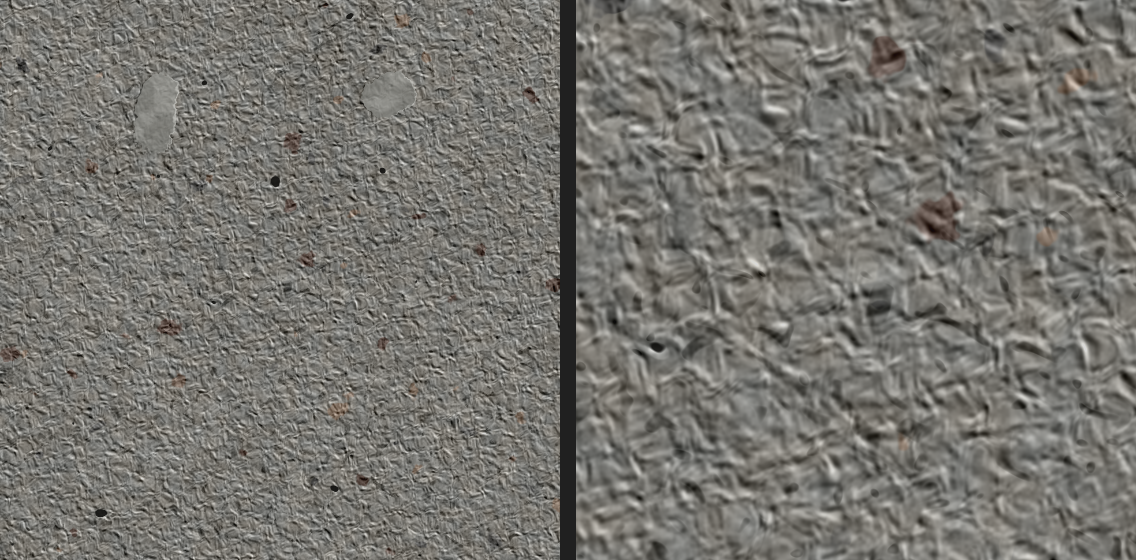
Left: the whole. Right: its middle third, enlarged.
This texture is drawn by a Shadertoy shader. Its source:

```glsl
// Weathered concrete: fine side-lit sand relief over warm grey cement,
// with scattered brown, pale and dark stones, small round air pits and
// two large smooth pebbles. Relief is a directional slope of warped noise.

#define CEMENT      vec3(0.474, 0.468, 0.447)
#define RUST        vec3(0.30, 0.22, 0.19)
#define OCHRE       vec3(0.50, 0.41, 0.34)
#define PALE        vec3(0.60, 0.59, 0.56)
#define SLATE       vec3(0.27, 0.27, 0.27)
#define PEBBLE      vec3(0.53, 0.53, 0.51)
#define GRAIN_FREQ  142.0
#define RELIEF      0.41
#define CREVICE     0.15
#define LIGHT_DIR   vec2(0.50, 0.86)

float hash(vec2 p) {
    return fract(sin(dot(p, vec2(127.1, 311.7))) * 43758.5453);
}

float noise(vec2 p) {
    vec2 i = floor(p), f = fract(p);
    f = f * f * (3.0 - 2.0 * f);
    return mix(mix(hash(i), hash(i + vec2(1, 0)), f.x),
               mix(hash(i + vec2(0, 1)), hash(i + vec2(1, 1)), f.x), f.y);
}

vec2 turn(vec2 p, float angle) {
    float c = cos(angle), s = sin(angle);
    return vec2(c * p.x - s * p.y, s * p.x + c * p.y);
}

// Bends grain outlines so that they do not follow the noise lattice
vec2 warp(vec2 q) {
    return q + 1.5 * (vec2(noise(q * 0.45 + 7.0), noise(q * 0.45 + 31.0)) - 0.5);
}

// Height of the sandy surface
float height(vec2 p) {
    vec2 q = warp(turn(p, 0.55) * GRAIN_FREQ);
    return noise(q) + 0.5 * noise(turn(q, 0.9) * 2.0 + 17.0) + 0.3 * noise(q * 0.5 + 41.0);
}

// Nearest scattered stone: x = signed distance in canvas units, y = random id
vec2 stones(vec2 p, float cells, float share, vec2 radii, float stretch) {
    vec2 q = p * cells, best = vec2(1.0, 0.0);
    for (int j = -1; j <= 1; j++)
    for (int i = -1; i <= 1; i++) {
        vec2 cell = floor(q) + vec2(i, j);
        if (hash(cell + cells) > share) continue;
        vec2 jitter = vec2(hash(cell + 3.7), hash(cell + 8.3));
        vec2 d = turn(q - cell - jitter, 6.283 * hash(cell + 5.1)) / cells;
        d.y *= 1.0 + stretch * hash(cell + 9.9);
        float size = hash(cell + 2.2);
        float dist = length(d) - mix(radii.x, radii.y, size * size);
        if (dist < best.x) best = vec2(dist, hash(cell + 6.6));
    }
    return best;
}

// Two large pebbles side by side, the second one rounder
float pebbles(vec2 p) {
    float best = 1.0;
    for (int i = 0; i < 2; i++) {
        float k = float(i);
        vec2 d = turn(p - vec2(0.28 + 0.415 * k, 0.80 + 0.03 * k), 0.12 - 0.5 * k);
        vec2 size = mix(vec2(0.036, 0.073), vec2(0.047, 0.036), k);
        float dist = (pow(dot(pow(abs(d / size), vec2(2.6)), vec2(1.0)), 0.385) - 1.0) * size.x;
        best = min(best, dist);
    }
    return best;
}

float cover(float dist, float blur) {
    return 1.0 - smoothstep(-blur, blur, dist);
}

void mainImage(out vec4 fragColor, in vec2 fragCoord) {
    vec2 p = fragCoord / iResolution.y;
    float edge = max(0.0012, 0.8 / iResolution.y);
    float ragged = (noise(p * 95.0) - 0.5) * 0.012 + (noise(p * 230.0) - 0.5) * 0.006;

    // Cement with broad, faint mottling
    vec3 color = CEMENT + 0.03 * (noise(p * 7.0) - 0.5) + 0.05 * (noise(p * 34.0) - 0.5);
    color += vec3(0.02, 0.0, -0.02) * (noise(p * 48.0 + 70.0) - 0.5);

    // Pale, brown and dark stones with ragged outlines
    vec2 pale = stones(p, 15.0, 0.42, vec2(0.004, 0.018), 0.8);
    color = mix(color, PALE, 0.50 * cover(pale.x + ragged, edge * 2.0));
    vec2 brown = stones(p + 0.31, 12.0, 0.34, vec2(0.004, 0.020), 0.7);
    color = mix(color, mix(RUST, OCHRE, smoothstep(0.35, 0.7, brown.y)),
                0.70 * cover(brown.x + ragged, edge * 2.0));
    vec2 dark = stones(p + 0.73, 10.0, 0.32, vec2(0.005, 0.020), 2.0);
    color = mix(color, SLATE, (0.35 + 0.4 * dark.y) * cover(dark.x + ragged, edge * 2.0));

    // Smooth pebbles with mottled faces and a shaded rim on the left
    float pebbleDist = pebbles(p) + ragged * 0.8;
    float pebble = cover(pebbleDist, edge);
    float patches = smoothstep(0.35, 0.65, noise(p * 38.0 + 9.0)) - 0.5;
    color = mix(color, PEBBLE + 0.08 * patches, pebble * 0.9);
    float leftRim = cover(pebbles(p + vec2(0.003, 0.0)) + ragged * 0.8, edge) - pebble;
    color -= 0.16 * leftRim;

    // Side-lit relief, crevices and fine sand
    vec2 reach = LIGHT_DIR * 0.0017;
    float slope = height(p - reach) - height(p + reach);
    vec2 crack = warp(turn(p, 0.5) * vec2(95.0, 125.0) + 55.0);
    float crevice = smoothstep(0.74, 0.90, noise(crack));
    float sand = noise(p * 410.0) - 0.5;
    float rough = mix(1.0, 0.25, pebble);
    color += rough * (RELIEF * slope - CREVICE * crevice + 0.08 * sand + 0.008);

    // Round air pits with a bright lower lip
    float pit = stones(p + 0.17, 8.0, 0.24, vec2(0.003, 0.010), 0.5).x + ragged * 0.35;
    float lip = stones(p + 0.17 + vec2(-0.002, 0.003), 8.0, 0.24, vec2(0.003, 0.010), 0.5).x;
    color += 0.10 * cover(lip - 0.001, edge);
    color = mix(color, vec3(0.07, 0.068, 0.06), 0.93 * cover(pit, edge));

    fragColor = vec4(clamp(color, 0.04, 0.85), 1.0);
}
```
